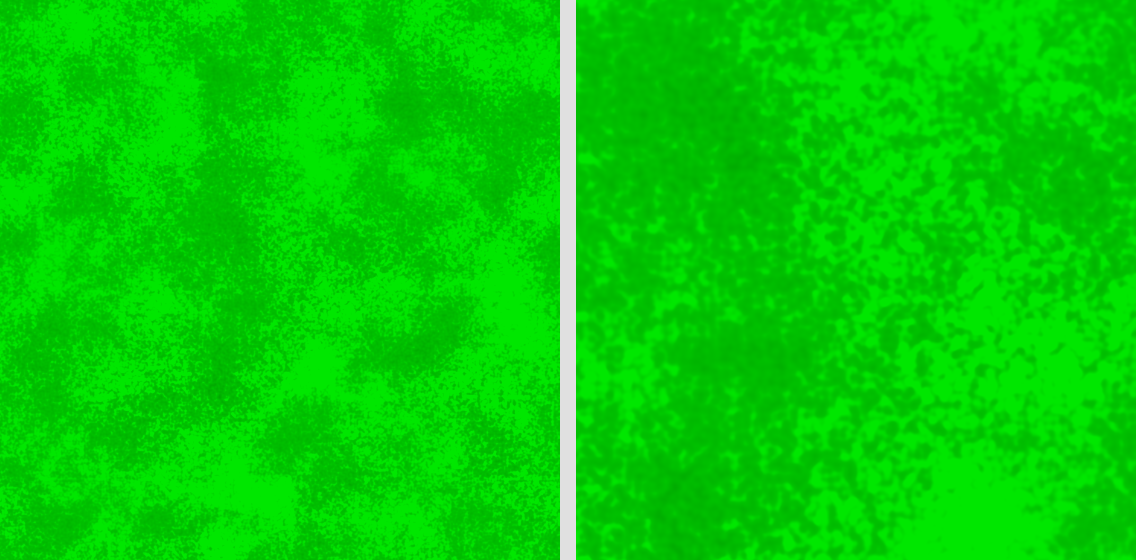
Left: the whole. Right: its middle third, enlarged.
A WebGL 2 fragment shader for this texture:

```glsl
#version 300 es
precision highp float;

uniform vec2 u_resolution;
out vec4 fragColor;

const float DEEP_GREEN = 0.76;
const float BRIGHT_GREEN = 0.905;

// Unit gradient at a lattice point, wrapped to the period
vec2 latticeGradient(vec2 cell, float period, float seed) {
    vec3 p = fract(vec3(mod(cell, period), seed).xyz * vec3(0.1031, 0.1030, 0.0973));
    p += dot(p, p.yzx + 33.33);
    float angle = 6.28319 * fract((p.x + p.y) * p.z);
    return vec2(cos(angle), sin(angle));
}

// Periodic gradient noise
float gradientNoise(vec2 p, float period, float seed) {
    vec2 cell = floor(p);
    vec2 f = p - cell;
    vec2 w = f * f * f * (f * (f * 6.0 - 15.0) + 10.0);
    vec2 e = vec2(1.0, 0.0);
    float a = dot(latticeGradient(cell, period, seed), f);
    float b = dot(latticeGradient(cell + e.xy, period, seed), f - e.xy);
    float c = dot(latticeGradient(cell + e.yx, period, seed), f - e.yx);
    float d = dot(latticeGradient(cell + e.xx, period, seed), f - e.xx);
    return mix(mix(a, b, w.x), mix(c, d, w.x), w.y);
}

// Sum of octaves, each with a whole number of cells across the canvas
float fractalNoise(vec2 uv, float cells, int octaves, float gain, float seed) {
    float sum = 0.0;
    float amplitude = 1.0;
    for (int i = 0; i < octaves; i++) {
        float octaveSeed = seed + 7.0 * float(i);
        vec2 shift = fract(octaveSeed * vec2(0.37, 0.71));
        sum += amplitude * gradientNoise(uv * cells + shift, cells, octaveSeed);
        cells *= 2.0;
        amplitude *= gain;
    }
    return sum;
}

// Soft two-tone ramp with a slowly deepening dark end
float greenLevel(float height) {
    float tone = smoothstep(-0.75, 1.05, height);
    float shade = 0.025 * min(height + 0.5, 0.0);
    return mix(DEEP_GREEN, BRIGHT_GREEN, tone) + shade;
}

void main() {
    vec2 uv = gl_FragCoord.xy / u_resolution;

    // Cloudy blotches with ragged borders
    float blotches = fractalNoise(uv, 6.0, 4, 0.72, 11.0);

    // Fine speckle, stronger in some regions than in others
    float speckle = fractalNoise(uv, 96.0, 2, 0.9, 53.0);
    float roughness = 1.0 + 0.9 * gradientNoise(uv * 5.0, 5.0, 97.0);

    float height = 2.6 * blotches + 2.1 * roughness * speckle;
    fragColor = vec4(0.0, greenLevel(height), 0.0, 1.0);
}
```
